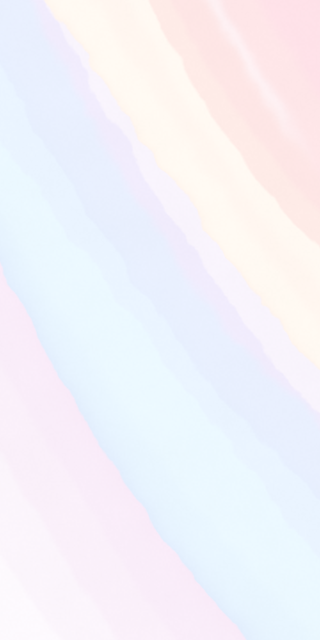
This background is drawn by a Shadertoy shader. Its source:

```glsl
float hash(vec2 cell) {
    vec3 q = fract(vec3(cell.xyx) * 0.1031);
    q += dot(q, q.yzx + 33.33);
    return fract((q.x + q.y) * q.z);
}

float noise(vec2 p) {
    vec2 cell = floor(p), f = fract(p);
    f = f * f * (3.0 - 2.0 * f);
    float low = mix(hash(cell), hash(cell + vec2(1, 0)), f.x);
    float high = mix(hash(cell + vec2(0, 1)), hash(cell + vec2(1, 1)), f.x);
    return mix(low, high, f.y);
}

float fbm(vec2 p) {
    float sum = 0.0, weight = 0.5;
    for (int i = 0; i < 4; i++) {
        sum += weight * noise(p);
        p = p * 2.1 + 7.3;
        weight *= 0.5;
    }
    return sum;
}

// Signed distance below a parabola; heights are its depths at x = 0, 0.5 and 1
float curveDistance(vec2 p, vec3 heights) {
    float bend = 2.0 * (heights.x + heights.z - 2.0 * heights.y);
    float slope = heights.z - heights.x - bend;
    float depth = heights.x + p.x * (slope + bend * p.x);
    float steepness = slope + 2.0 * bend * p.x;
    return (p.y - depth) / sqrt(1.0 + steepness * steepness);
}

// Curve distance with a ragged watercolour rim
float raggedDistance(vec2 p, vec3 heights, float roughness) {
    vec2 seed = heights.xy * 37.0 + 50.0;
    float ripple = fbm(p * 14.0 + seed) - 0.47;
    return curveDistance(p, heights) + roughness * ripple;
}

vec3 wash(vec3 base, vec3 tint, float dist, float softness) {
    return mix(base, tint, smoothstep(-softness, softness, dist));
}

// Pigment gathered on the lower side of an edge
vec3 pool(vec3 base, vec3 tint, float dist, float width, float strength) {
    float amount = smoothstep(-0.004, 0.004, dist) * exp(-max(dist, 0.0) / width);
    return mix(base, tint, strength * amount);
}

vec3 paintWarmBands(vec2 p) {
    vec3 color = vec3(0.996, 0.884, 0.911);
    color = wash(color, vec3(0.996, 0.902, 0.910), raggedDistance(p, vec3(-1.16, -0.43, 0.29), 0.04), 0.03);

    // Pale streak, fading towards its lower end
    float streak = raggedDistance(p, vec3(-1.09, -0.26, 0.56), 0.035);
    float glow = exp(-pow(streak / 0.022, 2.0)) * (1.0 - smoothstep(0.3, 0.55, p.y));
    color = wash(color, vec3(0.994, 0.901, 0.899), streak, 0.012);
    color = mix(color, vec3(0.996, 0.955, 0.965), 0.8 * glow);

    color = wash(color, vec3(0.996, 0.922, 0.906), raggedDistance(p, vec3(-1.31, -0.06, 0.65), 0.03), 0.015);
    color = wash(color, vec3(1.000, 0.976, 0.950), raggedDistance(p, vec3(-1.14, 0.07, 0.78), 0.025), 0.006);
    color = wash(color, vec3(1.000, 0.965, 0.940), raggedDistance(p, vec3(-0.85, 0.18, 0.89), 0.04), 0.025);
    color = wash(color, vec3(1.000, 0.978, 0.950), raggedDistance(p, vec3(-0.50, 0.32, 1.02), 0.04), 0.025);
    return color;
}

vec3 paintCoolBands(vec3 color, vec2 p) {
    float creamEdge = raggedDistance(p, vec3(-0.22, 0.51, 1.17), 0.045);
    color = mix(color, vec3(1.0, 0.948, 0.915), 0.7 * exp(-abs(creamEdge) / 0.012));
    color = wash(color, vec3(0.975, 0.957, 0.990), creamEdge, 0.005);
    color = wash(color, vec3(0.945, 0.926, 0.990), raggedDistance(p, vec3(-0.26, 0.62, 1.30), 0.05), 0.006);
    color = wash(color, vec3(0.914, 0.940, 0.996), raggedDistance(p, vec3(-0.22, 0.74, 1.32), 0.05), 0.022);

    float blueEdge = raggedDistance(p, vec3(0.21, 0.99, 1.56), 0.05);
    color = mix(color, vec3(0.898, 0.935, 0.995), 0.5 * exp(-abs(blueEdge) / 0.035));
    color = wash(color, vec3(0.918, 0.957, 1.000), blueEdge, 0.006);
    color = wash(color, vec3(0.924, 0.974, 1.000), raggedDistance(p, vec3(0.43, 1.107, 1.745), 0.05), 0.007);
    color = wash(color, vec3(0.916, 0.967, 1.000), raggedDistance(p, vec3(0.68, 1.43, 2.02), 0.04), 0.025);
    return color;
}

vec3 paintLilacBands(vec3 color, vec2 p) {
    float lilacEdge = raggedDistance(p, vec3(0.83, 1.667, 2.21), 0.03);
    color = mix(color, vec3(0.880, 0.924, 0.990), 0.85 * exp(-abs(lilacEdge) / 0.045));
    color = wash(color, vec3(0.977, 0.930, 0.977), lilacEdge, 0.005);
    color = pool(color, vec3(0.975, 0.912, 0.968), lilacEdge, 0.04, 0.6);
    color = wash(color, vec3(0.981, 0.942, 0.980), raggedDistance(p, vec3(1.13, 1.93, 2.60), 0.03), 0.015);
    color = wash(color, vec3(0.985, 0.961, 0.987), raggedDistance(p, vec3(1.42, 2.20, 2.90), 0.03), 0.012);
    color = wash(color, vec3(0.992, 0.978, 0.994), raggedDistance(p, vec3(1.73, 2.42, 3.05), 0.03), 0.010);
    return color;
}

void mainImage(out vec4 fragColor, in vec2 fragCoord) {
    // Canvas widths across, with depth measured down from the top
    vec2 uv = fragCoord / iResolution.xy;
    vec2 p = vec2(uv.x, 2.0 * (1.0 - uv.y));

    vec3 color = paintWarmBands(p);
    color = paintCoolBands(color, p);
    color = paintLilacBands(color, p);

    // Cloudy pigment and fine paper grain
    color += 0.010 * (fbm(p * 7.0) - 0.47);
    color += 0.006 * (noise(p * 180.0) - 0.5);
    fragColor = vec4(clamp(color, 0.0, 1.0), 1.0);
}
```
